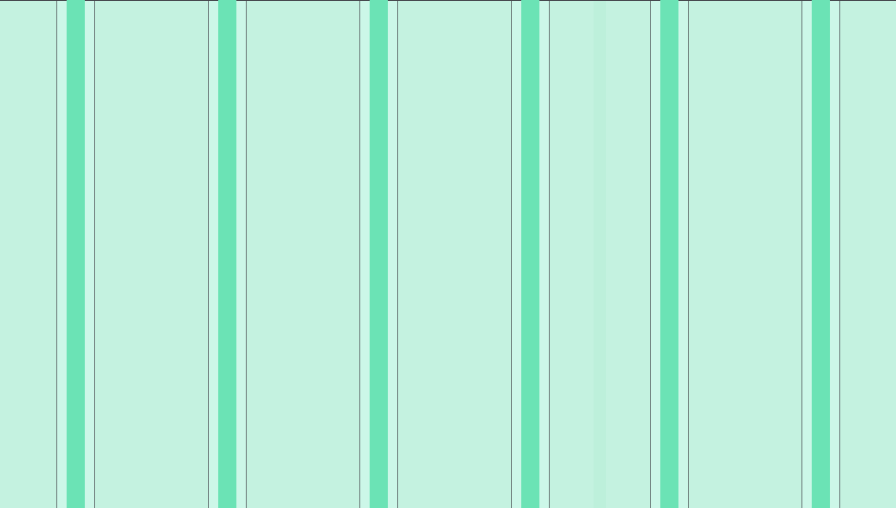
A WebGL 1 fragment shader for this pattern:

```glsl
precision highp float;
// Six upright mint bands, each in a pale margin between two hairlines.
// Two panels of equal tiles overlap in a faint seam; a dark rule edges the top.
// Lengths are fractions of the canvas width, edges use exact box coverage.

#define PERIOD 0.1691
#define FIRST_PANEL_TILES 4.0
#define SECOND_PANEL_X 0.6625
#define BAND_WIDTH 0.0203
#define MARGIN_WIDTH 0.0423
#define HAIRLINE_WIDTH 0.0007
#define TOP_RULE_WIDTH 0.0011
#define GROUND_COLOR vec3(0.77, 0.95, 0.88)
#define MARGIN_COLOR vec3(0.80, 0.97, 0.91)
#define BAND_COLOR vec3(0.42, 0.89, 0.71)
#define LINE_COLOR vec3(0.27, 0.28, 0.30)
#define SEAM_COLOR vec3(0.74, 0.94, 0.86)

uniform vec2 u_resolution;

// Share of a pixel centred at x that lies inside the span from a to b.
float spanCoverage(float x, float a, float b, float pixel) {
  float left = max(x - 0.5 * pixel, a);
  float right = min(x + 0.5 * pixel, b);
  return clamp((right - left) / pixel, 0.0, 1.0);
}

// The same for a stripe given by its centre and width.
float stripe(float x, float center, float width, float pixel) {
  return spanCoverage(x, center - 0.5 * width, center + 0.5 * width, pixel);
}

void main() {
  float pixel = 1.0 / u_resolution.x;
  vec2 p = gl_FragCoord.xy * pixel;
  float top = u_resolution.y * pixel;

  // Tile coordinate, measured from the band centre; the second panel restarts it.
  float panelX = p.x - SECOND_PANEL_X * step(SECOND_PANEL_X, p.x);
  float x = (fract(panelX / PERIOD) - 0.5) * PERIOD;

  // Ground, with the seam where the panels overlap.
  float seamEnd = FIRST_PANEL_TILES * PERIOD;
  float seam = spanCoverage(p.x, SECOND_PANEL_X, seamEnd, pixel);
  vec3 color = mix(GROUND_COLOR, SEAM_COLOR, seam);

  // Pale margin, then the hairlines on both of its sides.
  color = mix(color, MARGIN_COLOR, stripe(x, 0.0, MARGIN_WIDTH, pixel));
  float hairline = stripe(abs(x), 0.5 * MARGIN_WIDTH, HAIRLINE_WIDTH, pixel);
  color = mix(color, LINE_COLOR, hairline);

  // Top rule, covered by the bands.
  float rule = spanCoverage(p.y, top - TOP_RULE_WIDTH, top, pixel);
  color = mix(color, LINE_COLOR, rule);
  color = mix(color, BAND_COLOR, stripe(x, 0.0, BAND_WIDTH, pixel));

  gl_FragColor = vec4(color, 1.0);
}
```
